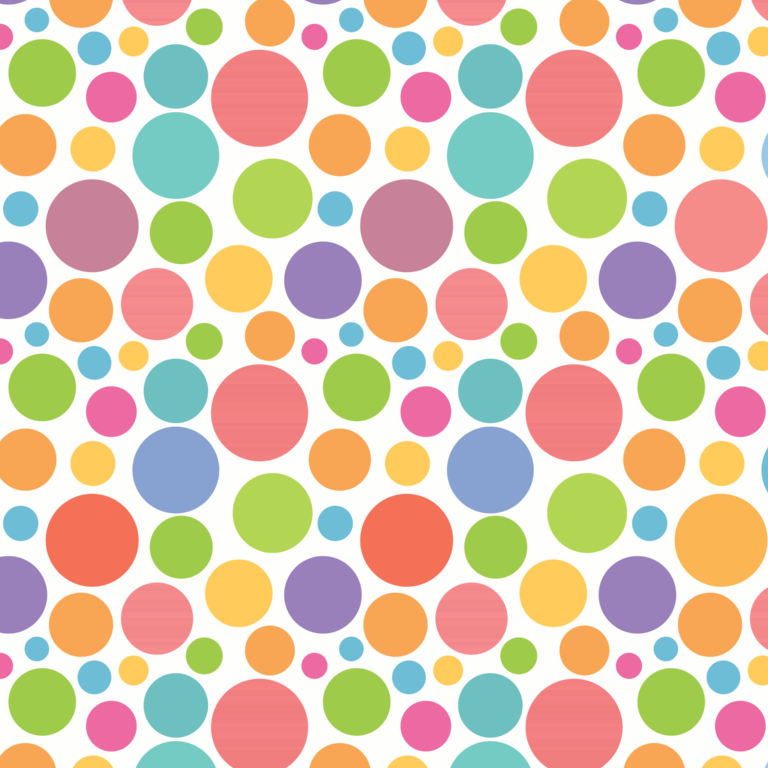
Reproduce this pattern procedurally as a WebGL 1 fragment shader.

```glsl
precision highp float;
uniform vec2 u_resolution;

const float PERIOD = 0.4095;

const vec3 GREEN = vec3(0.62, 0.80, 0.29);
const vec3 BLUE = vec3(0.43, 0.74, 0.84);
const vec3 YELLOW = vec3(1.0, 0.80, 0.36);
const vec3 ORANGE = vec3(0.975, 0.65, 0.33);
const vec3 PINK = vec3(0.93, 0.41, 0.63);
const vec3 TEAL = vec3(0.43, 0.75, 0.75);
const vec3 ROSE = vec3(0.955, 0.54, 0.55);

float hash(float n) {
  return fract(sin(n * 91.7) * 4375.5);
}

// Column and row of the repeat whose disc lies nearest
vec2 nearestCell(vec2 p, vec2 center) {
  return floor((p - center) / PERIOD + 0.5);
}

// Paints one disc in every repeat
void disc(inout vec3 paint, vec2 p, vec2 center, float radius, vec3 ink) {
  vec2 offset = p - center - PERIOD * nearestCell(p, center);
  float soft = max(0.0012, 0.8 / u_resolution.y);
  float cover = 1.0 - smoothstep(-soft, soft, length(offset) - radius);
  paint = mix(paint, ink, cover);
}

// Ink of the largest dot, which varies by row and column
vec3 bigDotInk(vec2 cell) {
  float odd = mod(cell.y, 2.0);
  vec3 usual = mix(vec3(0.78, 0.51, 0.60), vec3(0.955, 0.44, 0.34), odd);
  vec3 last = mix(vec3(0.96, 0.55, 0.54), vec3(0.985, 0.71, 0.32), odd);
  return mix(usual, last, step(1.5, cell.x));
}

// Ink of the dot that alternates between aqua and periwinkle
vec3 coolDotInk(vec2 cell) {
  float odd = mod(cell.y, 2.0);
  vec3 usual = mix(vec3(0.45, 0.795, 0.765), vec3(0.53, 0.63, 0.82), odd);
  vec3 last = mix(vec3(0.60, 0.78, 0.90), BLUE, odd);
  return mix(usual, last, step(1.5, cell.x));
}

void main() {
  vec2 p = gl_FragCoord.xy / u_resolution.y;
  p.y = 1.0 - p.y;
  vec3 paint = vec3(0.997, 0.996, 0.99);

  // Faint horizontal print streaks in the red inks
  float streak = (hash(floor(p.y * 256.0)) - 0.5) * 0.02;
  vec3 coral = vec3(0.95, 0.50, 0.505) + streak;

  // Small dots
  disc(paint, p, vec2(0.000, 0.048), 0.017, PINK);
  disc(paint, p, vec2(0.048, 0.026), 0.016, BLUE);
  disc(paint, p, vec2(0.123, 0.063), 0.022, BLUE);
  disc(paint, p, vec2(0.027, 0.272), 0.023, BLUE);
  disc(paint, p, vec2(0.174, 0.054), 0.0195, YELLOW);
  disc(paint, p, vec2(0.121, 0.194), 0.0293, YELLOW);
  disc(paint, p, vec2(0.266, 0.035), 0.024, GREEN);

  // Medium dots
  disc(paint, p, vec2(0.3515, 0.028), 0.0325, ORANGE);
  disc(paint, p, vec2(0.033, 0.189), 0.0405, ORANGE);
  disc(paint, p, vec2(0.1055, 0.404), 0.0418, ORANGE);
  disc(paint, p, vec2(0.145, 0.1265), 0.033, PINK);
  disc(paint, p, vec2(0.055, 0.095), 0.044, GREEN);
  disc(paint, p, vec2(0.236, 0.303), 0.041, GREEN);
  disc(paint, p, vec2(0.229, 0.0995), 0.042, TEAL);
  disc(paint, p, vec2(0.311, 0.363), 0.044, YELLOW);
  disc(paint, p, vec2(0.2045, 0.396), 0.047, ROSE + streak);

  // Large dots
  disc(paint, p, vec2(0.011, 0.365), 0.0505, vec3(0.60, 0.50, 0.73));
  disc(paint, p, vec2(0.355, 0.2585), 0.052, vec3(0.70, 0.84, 0.33));
  disc(paint, p, vec2(0.338, 0.128), 0.0632, coral);

  // Dots whose ink changes between repeats
  vec2 cool = vec2(0.229, 0.2025);
  disc(paint, p, cool, 0.0565, coolDotInk(nearestCell(p, cool)));
  vec2 big = vec2(0.120, 0.294);
  disc(paint, p, big, 0.0605, bigDotInk(nearestCell(p, big)));

  gl_FragColor = vec4(paint, 1.0);
}
```
